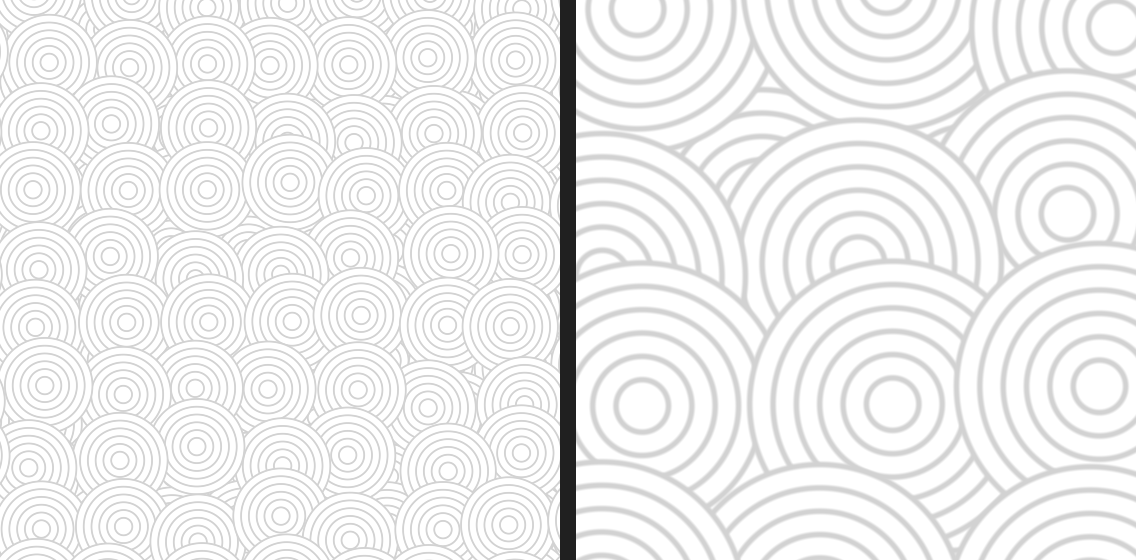
Left: the whole. Right: its middle third, enlarged.
This pattern is drawn by a WebGL 1 fragment shader. Its source:

```glsl
precision highp float;

uniform vec2 u_resolution;

vec2 hash2(vec2 p) {
  return fract(sin(vec2(dot(p, vec2(127.1, 311.7)),
                        dot(p, vec2(269.5, 183.3)))) * 43758.5453);
}

// Lays one opaque disc of six concentric rings over the shade below
float drawDisc(float shade, float r) {
  float ring = clamp(floor((r - 0.0156) / 0.0139 + 0.5), 0.0, 5.0);
  float line = 1.0 - smoothstep(0.0006, 0.0027, abs(r - 0.0156 - 0.0139 * ring));
  float paper = mix(shade, 1.0, step(r, 0.0851));
  return mix(paper, 0.825, line);
}

// Jittered grid of discs, stacked from the top row down
float drawLayer(float shade, vec2 p, vec2 grid, vec2 jitter) {
  vec2 home = floor(p * grid);
  for (int j = 0; j < 3; j++) {
    float row = home.y + 1.0 - float(j);
    // Each row overlaps either leftwards or rightwards
    float side = hash2(vec2(row, 5.0)).x < 0.5 ? -1.0 : 1.0;
    for (int i = 0; i < 3; i++) {
      vec2 cell = vec2(home.x + side * (float(i) - 1.0), row);
      vec2 center = (cell + 0.5) / grid + (hash2(cell + grid) * 2.0 - 1.0) * jitter;
      shade = drawDisc(shade, length(p - center));
    }
  }
  return shade;
}

void main() {
  vec2 p = gl_FragCoord.xy / min(u_resolution.x, u_resolution.y);

  // A dense layer fills the gaps left by the loose one on top
  float shade = drawLayer(1.0, p, vec2(8.0, 10.0), vec2(0.008));
  shade = drawLayer(shade, p, vec2(7.0, 8.5), vec2(0.022, 0.028));

  gl_FragColor = vec4(vec3(shade), 1.0);
}
```
